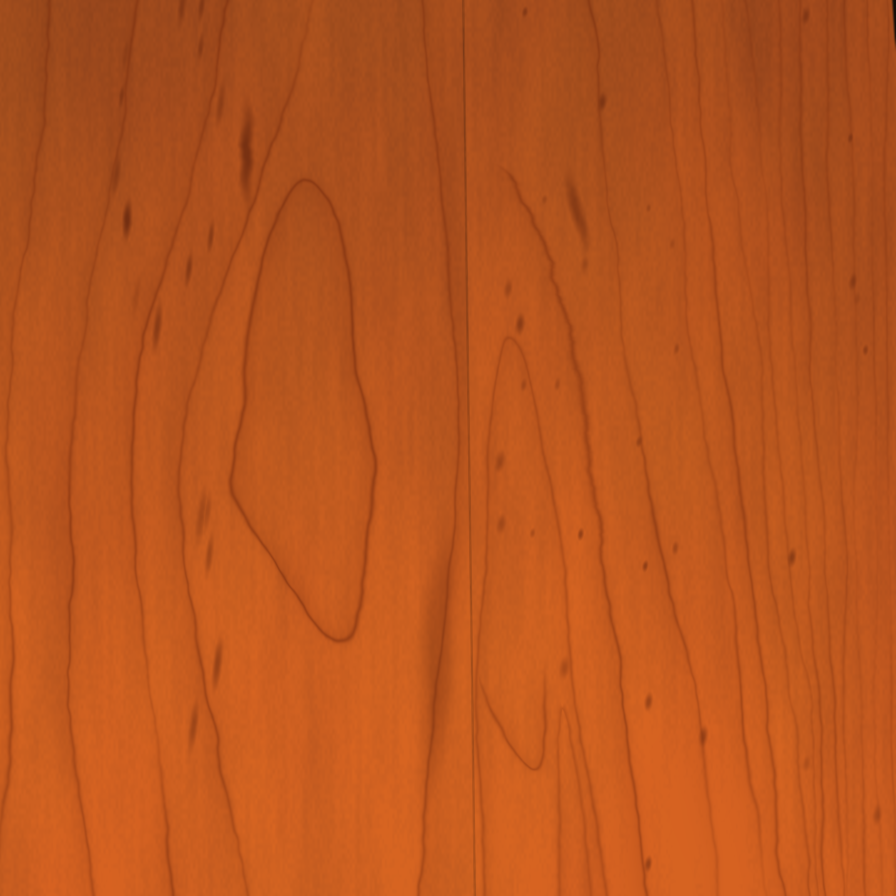
Write a Shadertoy shader that draws this texture.

```glsl
// Two varnished cherry boards with fine growth lines, a closed grain loop, arches and flecks
const vec3 SHADED_WOOD = vec3(0.585, 0.272, 0.108);
const vec3 BRIGHT_WOOD = vec3(0.83, 0.385, 0.13);
const vec3 GROWTH_LINE = vec3(0.46, 0.165, 0.05);
const vec3 FLECK_BROWN = vec3(0.38, 0.14, 0.05);

float hash(vec2 p) {
    vec3 q = fract(vec3(p.xyx) * 0.1031);
    q += dot(q, q.yzx + 33.33);
    return fract((q.x + q.y) * q.z);
}

float noise(vec2 p) {
    vec2 i = floor(p), f = fract(p);
    f = f * f * (3.0 - 2.0 * f);
    return mix(mix(hash(i), hash(i + vec2(1, 0)), f.x),
               mix(hash(i + vec2(0, 1)), hash(i + vec2(1, 1)), f.x), f.y);
}

float fbm(vec2 p) {
    float sum = 0.0, amp = 0.5;
    for (int i = 0; i < 4; i++) {
        sum += amp * noise(p);
        p = p * 2.03 + 17.1;
        amp *= 0.5;
    }
    return sum / 0.9375;
}

// Sideways drift of a growth line along its length
float wander(float y, float seed) {
    return 0.022 * (noise(vec2(y * 5.0, seed)) - 0.5)
         + 0.006 * (noise(vec2(y * 22.0, seed + 40.0)) - 0.5)
         + 0.002 * (noise(vec2(y * 80.0, seed + 80.0)) - 0.5);
}

// Thin core with a soft one-sided stain
float growthLine(float d, float width) {
    float core = exp(-d * d / (width * width));
    float stain = exp(-abs(d) / (d > 0.0 ? 0.004 : 0.016));
    return 0.6 * core + 0.36 * stain;
}

// Tapered stroke: soft ellipse around a centre, leaning with height
float fleck(vec2 p, vec2 centre, vec2 size, float lean) {
    vec2 q = p - centre;
    q.x -= lean * q.y;
    return 1.0 - smoothstep(0.1, 1.2, length(q / size));
}

// Distance to a parabola; facing = 1 points up, -1 points down
float archDistance(vec2 p, vec2 peak, float spread, float lean, float facing) {
    float depth = (peak.y - p.y) * facing;
    float x = p.x - peak.x - lean * depth;
    return (x * x - spread * depth) / length(vec2(2.0 * x, spread));
}

// Distance to the tall loop, wider below its middle and narrow at the foot
float loopDistance(vec2 p) {
    float belly = (p.y - 0.46) / 0.075;
    float width = 0.062 + 0.022 * exp(-belly * belly);
    float axis = 0.38 - 0.033 * smoothstep(0.28, 0.45, p.y);
    vec2 radius = vec2(width, 0.255);
    vec2 q = (p - vec2(axis, 0.545)) / radius;
    float len = length(q);
    return (len - 1.0) * len / max(length(q / radius), 0.01);
}

float leftGrain(vec2 p, float width) {
    float top = smoothstep(0.45, 1.1, p.y), foot = 1.0 - smoothstep(-0.1, 0.5, p.y);
    float grain = 0.0;
    for (int i = 0; i < 4; i++) {
        float n = float(i);
        float x = 0.005 + 0.066 * n + (0.06 + 0.03 * n) * top + 0.025 * n * foot;
        float fade = 0.4 + 0.55 * noise(vec2(p.y * 5.0, n + 60.0));
        grain = max(grain, fade * growthLine(p.x - x - wander(p.y, n), width));
    }
    float edge = 0.508 - 0.035 * top - 0.045 * foot + 0.6 * wander(p.y, 9.0);
    grain = max(grain, 0.75 * growthLine(edge - p.x, width));
    vec2 bent = p + vec2(wander(p.y, 6.0), wander(p.x * 2.0, 7.0));
    return max(grain, growthLine(loopDistance(bent), width * 1.1));
}

float rightGrain(vec2 p, float width) {
    float grain = 0.0;
    for (int i = 0; i < 11; i++) {
        float n = float(i), s = n / 10.0;
        float x = mix(0.65, 0.99, pow(s, 0.65)) + (0.14 * pow(1.0 - s, 1.5) + 0.01) * (1.0 - p.y);
        float d = p.x - x - wander(p.y, n + 20.0) * (1.0 - 0.6 * s);
        float fade = mix(0.85, 0.5, s) * (0.3 + 0.75 * noise(vec2(p.y * 5.0, n + 70.0)));
        grain = max(grain, fade * growthLine(d, width * mix(1.0, 0.85, s)));
    }
    // Ragged line curling out of the seam
    float fall = max(0.82 - p.y, 0.0);
    float rag = 0.008 * (fbm(vec2(p.y * 55.0, 3.0)) - 0.5) * smoothstep(0.3, 0.45, p.y);
    float ragged = p.x - 0.535 - 0.19 * pow(fall, 0.4) - rag - wander(p.y, 33.0);
    float thick = width * mix(0.9, 1.7, smoothstep(0.35, 0.5, p.y));
    grain = max(grain, 0.85 * growthLine(ragged, thick) * smoothstep(0.0, 0.02, fall));
    // Nested arches and the dip between them
    vec2 bent = p + vec2(wander(p.y, 35.0), wander(p.x * 2.0, 36.0)) * 0.7;
    grain = max(grain, 0.6 * growthLine(archDistance(bent, vec2(0.56, 0.62), 0.0075, 0.07, 1.0), width));
    float low = 1.0 - smoothstep(0.2, 0.28, p.y);
    grain = max(grain, low * 0.75 * growthLine(archDistance(bent, vec2(0.595, 0.135), 0.012, -0.2, -1.0), width));
    return max(grain, 0.5 * growthLine(archDistance(bent, vec2(0.63, 0.205), 0.0015, 0.03, 1.0), width));
}

float fleckCover(vec2 p) {
    float cover = 0.0;
    for (int i = 0; i < 46; i++) {
        float n = float(i), grow = hash(vec2(n, 3.0));
        vec2 spot = vec2(hash(vec2(n, 1.0)), hash(vec2(n, 2.0)));
        bool onLeft = i < 16;
        spot.x = onLeft ? 0.12 + 0.13 * spot.x : 0.54 + 0.45 * spot.x;
        vec2 size = vec2(0.003 + 0.003 * grow, onLeft ? 0.012 + 0.025 * grow : 0.005 + 0.009 * grow);
        cover = max(cover, (0.2 + 0.35 * hash(vec2(n, 4.0))) * fleck(p, spot, size, 0.12));
    }
    vec2 rough = p + vec2(wander(p.y * 2.0, 50.0) * 0.5, 0.0);
    cover = max(cover, 0.7 * fleck(rough, vec2(0.277, 0.83), vec2(0.009, 0.065), -0.04));
    cover = max(cover, 0.75 * fleck(rough, vec2(0.142, 0.755), vec2(0.006, 0.025), 0.2));
    cover = max(cover, 0.5 * fleck(rough, vec2(0.645, 0.765), vec2(0.009, 0.05), -0.15));
    return max(cover, 0.3 * fleck(rough, vec2(0.487, 0.27), vec2(0.022, 0.18), 0.07));
}

void mainImage(out vec4 fragColor, in vec2 fragCoord) {
    vec2 p = fragCoord / iResolution.xy;
    float seam = p.x - mix(0.53, 0.517, p.y);
    float onRight = smoothstep(-0.001, 0.001, seam);

    // Light falls off toward the top; fibres and blotches vary the tone
    float tone = 0.96 - 0.74 * smoothstep(0.05, 1.1, p.y) + 0.08 * (onRight - 0.5);
    tone -= 0.16 * smoothstep(0.7, 1.0, p.x) + 0.12 * smoothstep(0.3, 0.0, p.x) * p.y;
    tone += 0.48 * (fbm(vec2(p.x * 14.0 + onRight * 9.0, p.y * 3.0)) - 0.5);
    tone += 0.13 * (noise(vec2(p.x * 170.0, p.y * 12.0)) - 0.5);
    tone += 0.14 * (noise(p * vec2(360.0, 180.0)) - 0.5);
    vec3 color = mix(SHADED_WOOD, BRIGHT_WOOD, clamp(tone, -0.1, 1.05));
    color.g += 0.025 * (fbm(p * vec2(9.0, 4.0) + 30.0) - 0.5);

    float width = mix(0.0014, 0.0027, noise(p * vec2(12.0, 14.0)));
    float grain = mix(leftGrain(p, width), rightGrain(p, width), onRight);
    color = mix(color, GROWTH_LINE, 0.56 * grain);
    color = mix(color, FLECK_BROWN, fleckCover(p));

    // Joint between boards and the dark gap at the upper right corner
    color *= 1.0 - 0.17 * (1.0 - smoothstep(0.0003, 0.0022, abs(seam)));
    float gap = smoothstep(0.994, 0.998, p.x + 0.06 * (p.y - 1.0)) * smoothstep(0.94, 0.96, p.y);
    fragColor = vec4(mix(color, vec3(0.08, 0.05, 0.03), gap), 1.0);
}
```
